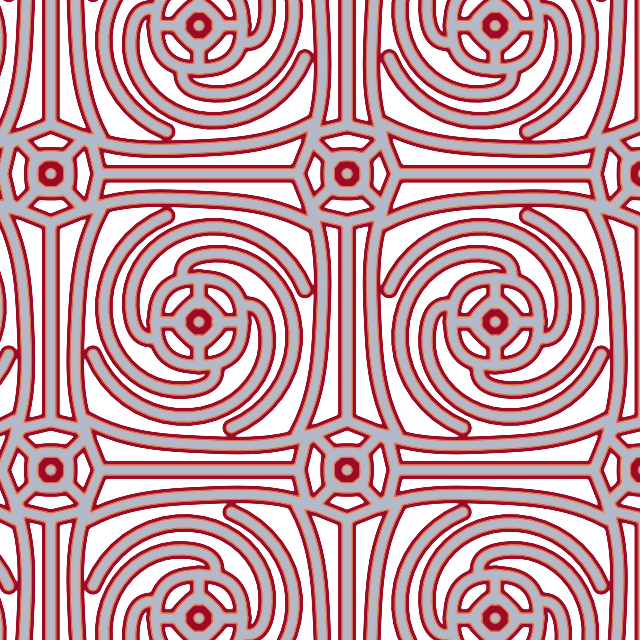
This pattern is drawn by a WebGL 1 fragment shader. Its source:

```glsl
precision highp float;

uniform vec2 u_resolution;

// Lengths are in units of 1/768 of the canvas height.
const float CANVAS = 768.0;
const float CELL = 355.5;
const vec2 LATTICE_ORIGIN = vec2(61.0, 204.0);
const int CURVE_STEPS = 20;
const float JOINT_ROUNDING = 3.0;

float segment(vec2 p, vec2 a, vec2 b) {
  vec2 ab = b - a;
  vec2 ap = p - a;
  return length(ap - ab * clamp(dot(ap, ab) / dot(ab, ab), 0.0, 1.0));
}

// Union with a soft fillet where strokes meet.
float join(float a, float b) {
  float h = max(JOINT_ROUNDING - abs(a - b), 0.0) / JOINT_ROUNDING;
  return min(a, b) - 0.25 * JOINT_ROUNDING * h * h;
}

// Spiral arm, unwinding clockwise as t runs from 0 to 1.
vec2 armPoint(float t) {
  float angle = radians(77.0 - 150.0 * t);
  float radius = 84.0 + 64.0 * t - 15.0 * t * t;
  return radius * vec2(cos(angle), sin(angle));
}

// Hook from the start of the arm round to the inner ring.
vec2 hookPoint(float t) {
  vec2 bend = vec2(-22.0, 80.0);
  vec2 root = vec2(-20.0, 55.0);
  return mix(mix(armPoint(0.0), bend, t), mix(bend, root, t), t);
}

// Bowed line that runs beside the cell border.
vec2 framePoint(float t) {
  float y = mix(124.0, -134.0, t);
  float bow = abs(y - 5.0) / 135.0;
  return vec2(147.0 + 0.045 * y - 21.0 * bow * bow * bow, y);
}

float curves(vec2 p) {
  float d = CELL;
  vec2 arm = armPoint(0.0);
  vec2 hook = arm;
  vec2 frame = framePoint(0.0);
  for (int i = 1; i <= CURVE_STEPS; i++) {
    float t = float(i) / float(CURVE_STEPS);
    vec2 nextArm = armPoint(t);
    vec2 nextHook = hookPoint(t);
    vec2 nextFrame = framePoint(t);
    d = min(d, segment(p, arm, nextArm));
    d = min(d, segment(p, hook, nextHook));
    d = min(d, segment(p, frame, nextFrame));
    arm = nextArm;
    hook = nextHook;
    frame = nextFrame;
  }
  return d;
}

// Dot in a solid disc, enclosed by a rounded square loop.
float eye(vec2 p, float size) {
  vec2 q = abs(p);
  float r = pow(dot(q * q, q), 1.0 / 3.0);
  float disc = max(min(length(p), 8.8), r - 14.0);
  return min(disc, abs(r - size));
}

// Ring that swells towards the diagonals.
float wavyRing(vec2 p) {
  vec2 n = p * p / max(dot(p, p), 0.01);
  return abs(length(p) - 52.0 - 16.0 * n.x * n.y);
}

// Knot where four cells meet, with its outer ring and spokes.
float cornerKnot(vec2 p) {
  vec2 c = abs(p);
  vec2 branch = vec2(43.0, 40.0);
  vec2 shoulder = vec2(34.0, 50.0);
  float outline = segment(c, vec2(0.0, 58.0), shoulder);
  outline = min(outline, segment(c, shoulder, branch));
  outline = min(outline, segment(c, branch, vec2(59.0, 0.0)));
  float spoke = segment(c, vec2(17.0, 15.0), branch);
  spoke = min(spoke, segment(c, branch, vec2(41.0, 54.0)));
  return join(join(eye(c, 21.5), spoke), outline);
}

// Distance to the nearest centreline, by four quarter turns.
float cellDistance(vec2 p) {
  float halfCell = 0.5 * CELL;
  vec2 diagonal = vec2(p.x + p.y, p.x - p.y) * 0.7071;
  float d = min(eye(diagonal, 21.5), wavyRing(p));
  for (int turn = 0; turn < 4; turn++) {
    d = join(d, curves(p));
    d = join(d, cornerKnot(p - vec2(halfCell)));
    d = join(d, segment(p, vec2(0.0, 22.0), vec2(0.0, 52.0)));
    d = join(d, segment(p, vec2(halfCell, -118.0), vec2(halfCell, 118.0)));
    p = vec2(-p.y, p.x);
  }
  return d;
}

// Smoothed step about one pixel wide.
float edge(float border, float d, float pixel) {
  return smoothstep(border - 0.4 * pixel, border + 0.4 * pixel, d);
}

// Colour bands from the centreline outwards.
vec3 strokeColor(float d, float pixel) {
  vec3 color = mix(vec3(0.69, 0.73, 0.80), vec3(0.82, 0.68, 0.63), edge(3.4, d, pixel));
  color = mix(color, vec3(0.80, 0.44, 0.35), edge(5.4, d, pixel));
  color = mix(color, vec3(0.62, 0.04, 0.15), edge(6.9, d, pixel));
  return mix(color, vec3(1.0), edge(10.6, d, pixel));
}

void main() {
  float pixel = CANVAS / u_resolution.y;
  vec2 lattice = (gl_FragCoord.xy * pixel - LATTICE_ORIGIN) / CELL;
  // Mirror every second column and row.
  vec2 mirror = 1.0 - 2.0 * mod(floor(lattice), 2.0);
  vec2 p = (fract(lattice) - 0.5) * mirror * CELL;
  gl_FragColor = vec4(strokeColor(cellDistance(p), pixel), 1.0);
}
```
